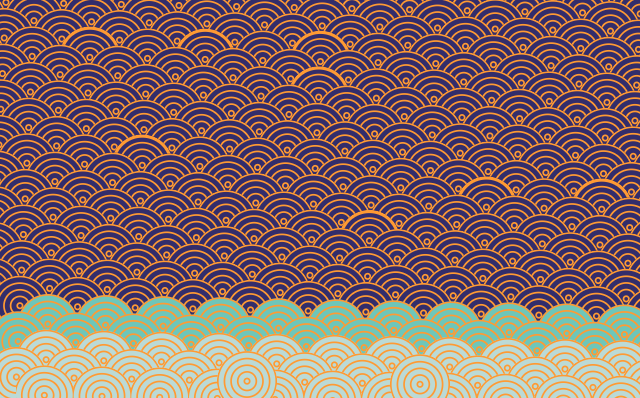
Write a WebGL 2 fragment shader that draws this pattern.

```glsl
#version 300 es
precision highp float;
uniform vec2 u_resolution;
out vec4 fragColor;

// Lengths are measured in disc pitches, with y pointing down
const float CANVAS_HEIGHT = 6.903;
const vec2 LATTICE_ORIGIN = vec2(4.467, 2.903);
const vec2 COLUMN_STEP = vec2(1.0, 0.0181);
const vec2 ROW_STEP = vec2(-0.0152, 0.309);
const float EYE_RADIUS = 0.046;
const float RING_GAP = 0.1152;
const float RING_LAST = 4.0;
const float LINE_HALF = 0.0148;
const float CREST_HALF = 0.028;
const int FIRST_ROW = -12;
const int TEAL_ROW = 9;
const int PALE_ROW = 11;
const int LAST_ROW = 13;
const int RAISED_ROW = 12;
const float RAISED_SPACING = 3.0;

const vec3 INDIGO = vec3(0.200, 0.175, 0.420);
const vec3 TEAL = vec3(0.430, 0.775, 0.725);
const vec3 PALE = vec3(0.735, 0.855, 0.840);
const vec3 ORANGE = vec3(1.000, 0.605, 0.200);

// Lattice cells (column, row) with a heavier outline
const vec2 HEAVY_CELLS[8] = vec2[8](
    vec2(-3, -6), vec2(-1, -6), vec2(1, -6), vec2(1, -4),
    vec2(-2, 0), vec2(4, 2), vec2(6, 2), vec2(2, 4));

float rowOffset(int row) {
    return float(row & 1) * 0.5;
}

vec2 discCenter(float column, int row) {
    return LATTICE_ORIGIN + float(row) * ROW_STEP
         + (column + rowOffset(row)) * COLUMN_STEP;
}

float nearestColumn(vec2 p, int row) {
    float x = p.x - LATTICE_ORIGIN.x - float(row) * ROW_STEP.x;
    return floor(x - rowOffset(row) + 0.5);
}

vec3 rowColor(int row) {
    return row >= PALE_ROW ? PALE : (row >= TEAL_ROW ? TEAL : INDIGO);
}

float outlineHalf(float column, int row) {
    for (int i = 0; i < 8; i++) {
        if (HEAVY_CELLS[i] == vec2(column, float(row))) return CREST_HALF;
    }
    return LINE_HALF;
}

// Paints one opaque disc with evenly spaced concentric rings
vec3 paintDisc(vec3 under, vec2 p, float column, int row, float pixel) {
    float d = length(p - discCenter(column, row));
    float ring = clamp(floor((d - EYE_RADIUS) / RING_GAP + 0.5), 0.0, RING_LAST);
    float outline = outlineHalf(column, row);
    float halfWidth = ring == RING_LAST ? outline : LINE_HALF;
    float lineDist = abs(d - EYE_RADIUS - ring * RING_GAP) - halfWidth;
    float edgeDist = d - EYE_RADIUS - RING_LAST * RING_GAP - outline;
    float ink = clamp(0.5 - lineDist / pixel, 0.0, 1.0);
    float cover = clamp(0.5 - edgeDist / pixel, 0.0, 1.0);
    return mix(under, mix(rowColor(row), ORANGE, ink), cover);
}

void main() {
    float pixel = CANVAS_HEIGHT / u_resolution.y;
    vec2 p = vec2(gl_FragCoord.x, u_resolution.y - gl_FragCoord.y) * pixel;
    vec3 color = INDIGO;

    // Overlapping rows, from back to front
    for (int row = FIRST_ROW; row <= LAST_ROW; row++) {
        float column = nearestColumn(p, row);
        bool outside = row >= TEAL_ROW && discCenter(column, row).x < 0.0;
        if (!outside) color = paintDisc(color, p, column, row, pixel);
    }

    // Two whole discs raised above the front row
    for (int i = 0; i < 2; i++) {
        color = paintDisc(color, p, float(i) * RAISED_SPACING, RAISED_ROW, pixel);
    }

    fragColor = vec4(color, 1.0);
}
```
